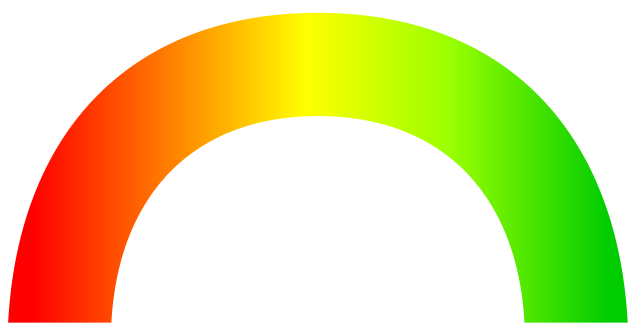
Write a WebGL 2 fragment shader that draws this background.

```glsl
#version 300 es
precision highp float;
// A half-ring arch on white, shaded from red through yellow to green.
uniform vec2 u_resolution;
out vec4 fragColor;

// Lengths are in canvas heights; the arch is measured from its base centre.
#define BASE vec2(-0.0062, 0.0398)
#define RADIUS 0.922
#define INNER 0.6667
#define LEAN 0.033
#define ROUNDNESS 0.61
// Gradient stops across the arch, from -1 (left) to 1 (right).
#define STOPS vec4(-0.922, -0.036, 0.428, 0.94)

const vec3 RED = vec3(1.0, 0.0, 0.0);
const vec3 YELLOW = vec3(1.0, 1.0, 0.0);
const vec3 LIME = vec3(0.6, 1.0, 0.0);
const vec3 GREEN = vec3(0.0, 0.8, 0.0);

// Cubic curve from the right foot (1, 0) to the crown (0, 1).
vec2 archCurve(float t) {
  float s = 1.0 - t;
  return s * s * s * vec2(1.0, 0.0)
       + 3.0 * s * s * t * vec2(1.0 - LEAN, ROUNDNESS)
       + 3.0 * s * t * t * vec2(ROUNDNESS, 1.0)
       + t * t * t * vec2(0.0, 1.0);
}

// Bisects for the curve point that lies in the same direction as p.
vec2 curveToward(vec2 p) {
  float low = 0.0, high = 1.0;
  for (int i = 0; i < 18; i++) {
    float mid = 0.5 * (low + high);
    vec2 c = archCurve(mid);
    if (c.x * p.y - c.y * p.x > 0.0) low = mid;
    else high = mid;
  }
  return archCurve(0.5 * (low + high));
}

vec3 rampColor(float x) {
  vec3 color = mix(RED, YELLOW, clamp((x - STOPS.x) / (STOPS.y - STOPS.x), 0.0, 1.0));
  color = mix(color, LIME, clamp((x - STOPS.y) / (STOPS.z - STOPS.y), 0.0, 1.0));
  return mix(color, GREEN, clamp((x - STOPS.z) / (STOPS.w - STOPS.z), 0.0, 1.0));
}

void main() {
  vec2 uv = (gl_FragCoord.xy - vec2(0.5 * u_resolution.x, 0.0)) / u_resolution.y;
  vec2 p = (uv - BASE) / RADIUS;
  float pixel = 1.0 / (u_resolution.y * RADIUS);

  // Signed distance to the band, cut flat at the base.
  vec2 q = vec2(abs(p.x), max(p.y, 0.0));
  float edge = length(curveToward(q));
  float band = max(length(q) - edge, INNER * edge - length(q));
  float arch = max(band, -p.y);

  float coverage = clamp(0.5 - arch / pixel, 0.0, 1.0);
  fragColor = vec4(mix(vec3(1.0), rampColor(p.x), coverage), 1.0);
}
```
